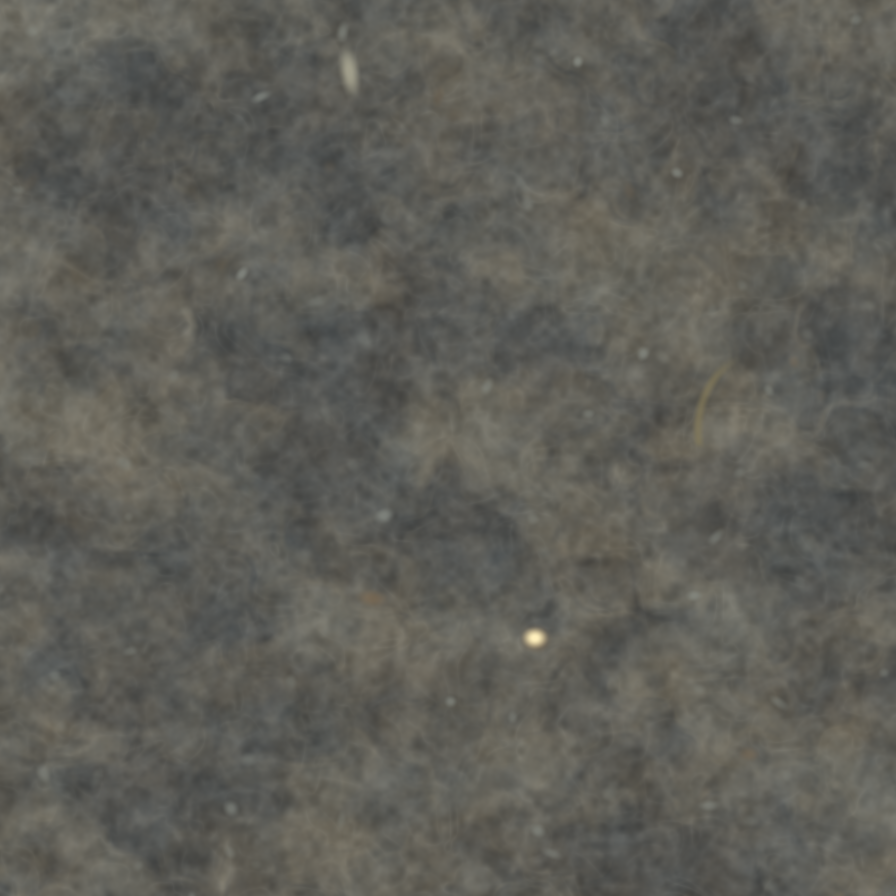
Reproduce this texture procedurally as a three.js fragment shader.

```glsl
// Draws weathered grey-olive stone with soft tan stains, fibrous grain, pale specks and one glint.
varying vec2 vUv;

const vec3 STONE = vec3(0.374, 0.371, 0.346);
const vec3 STAIN_SHIFT = vec3(0.031, 0.027, 0.018);
const vec3 GRAIN_SHIFT = vec3(0.041, 0.041, 0.039);
const vec3 COOL_SHIFT = vec3(-0.004, 0.000, 0.004);
const vec3 PALE_SPECK = vec3(0.55, 0.57, 0.54);
const vec3 FLAKE = vec3(0.66, 0.65, 0.57);
const vec3 STRAW = vec3(0.52, 0.48, 0.35);
const vec3 RUST = vec3(0.48, 0.41, 0.32);
const vec3 GLINT = vec3(1.0, 0.94, 0.74);

float hash(vec2 p) {
  vec3 q = fract(vec3(p.xyx) * 0.1031);
  q += dot(q, q.yzx + 33.33);
  return fract((q.x + q.y) * q.z);
}

vec2 hash2(vec2 p) {
  return vec2(hash(p), hash(p + 57.3));
}

float noise(vec2 p) {
  vec2 cell = floor(p);
  vec2 f = fract(p);
  f = f * f * (3.0 - 2.0 * f);
  float low = mix(hash(cell), hash(cell + vec2(1.0, 0.0)), f.x);
  float high = mix(hash(cell + vec2(0.0, 1.0)), hash(cell + 1.0), f.x);
  return mix(low, high, f.y);
}

mat2 rotation(float angle) {
  float c = cos(angle), s = sin(angle);
  return mat2(c, s, -s, c);
}

// Layered noise, centred on zero with a spread of about one
float layers(vec2 p) {
  float sum = 0.0, weight = 0.5;
  for (int i = 0; i < 4; i++) {
    sum += weight * (noise(p) - 0.5);
    p = rotation(0.65) * p * 2.03 + 17.7;
    weight *= 0.66;
  }
  return sum / 0.13;
}

// Thin bent strands along the ridges of warped noise
float strands(vec2 p, float bend) {
  vec2 warp = vec2(noise(p * 0.4 + 3.1), noise(p * 0.4 + 41.9)) - 0.5;
  float n = noise(p + bend * warp);
  return 0.62 - abs(2.0 * n - 1.0);
}

// Soft oval: one at the centre, zero beyond its radii
float oval(vec2 p, vec2 centre, vec2 radii, float angle) {
  vec2 d = rotation(angle) * (p - centre) / radii;
  return 1.0 - smoothstep(0.1, 1.0, length(d));
}

// Cellular scatter of turned specks; chance is the share of filled cells
float specks(vec2 p, float chance, float size) {
  vec2 home = floor(p);
  float cover = 0.0;
  for (int y = -1; y <= 1; y++) {
    for (int x = -1; x <= 1; x++) {
      vec2 cell = home + vec2(float(x), float(y));
      float filled = step(hash(cell + 9.2), chance);
      vec2 radii = size * mix(vec2(0.6), vec2(1.0, 1.4), hash2(cell + 71.0));
      float spot = oval(p, cell + hash2(cell), radii, 3.0 * hash(cell + 23.0));
      float strength = hash(cell + 5.0);
      cover = max(cover, filled * spot * (0.2 + 0.8 * strength * strength));
    }
  }
  return cover;
}

// Arc of a circle, fading at its lower and upper ends
float arcFibre(vec2 p, vec2 centre, float radius, vec2 ends, float width) {
  float line = 1.0 - smoothstep(0.0, width, abs(length(p - centre) - radius));
  float span = smoothstep(ends.x, ends.x + 0.01, p.y)
    * (1.0 - smoothstep(ends.y - 0.03, ends.y, p.y));
  return line * span * step(p.x, centre.x);
}

void main() {
  vec2 uv = vUv;

  // Broad stains with ragged edges, strongest in the middle, lower right and left
  vec2 drift = vec2(noise(uv * 30.0), noise(uv * 30.0 + 31.0)) - 0.5;
  vec2 ragged = uv + 0.05 * drift;
  float stain = 0.9 * layers(uv * vec2(9.0, 10.5) + 0.6 * drift + 4.6) - 0.2;
  stain += 1.7 * oval(ragged, vec2(0.53, 0.52), vec2(0.15, 0.09), 0.2);
  stain += 1.1 * oval(ragged, vec2(0.85, 0.22), vec2(0.30, 0.26), 0.4);
  stain += 1.1 * oval(ragged, vec2(0.08, 0.52), vec2(0.28, 0.17), 0.2);
  vec3 colour = STONE + STAIN_SHIFT * clamp(stain, -1.5, 1.9);

  // Fine fibrous grain and faint cool tints
  float grain = 0.85 * strands(uv * 36.0, 2.2) + 0.8 * strands(uv * 66.0 + 13.0, 2.2)
    + 1.3 * (noise(uv * 105.0) - 0.5) + 0.35 * layers(uv * 24.0 + 8.0);
  colour += GRAIN_SHIFT * (grain - 0.50);
  colour += COOL_SHIFT * layers(uv * 16.0 + 60.0);

  // Scattered pale and rusty specks
  colour = mix(colour, PALE_SPECK, 0.7 * specks(uv * 18.0, 0.25, 0.20));
  colour = mix(colour, RUST, 0.5 * specks(uv * 10.0 + 40.0, 0.10, 0.13));

  // Single flakes, a straw fibre and the bright glint
  colour = mix(colour, FLAKE, 0.9 * oval(uv, vec2(0.390, 0.920), vec2(0.014, 0.036), -0.15));
  colour = mix(colour, RUST, 0.7 * oval(uv, vec2(0.415, 0.332), vec2(0.021, 0.012), 0.1));
  colour = mix(colour, STRAW, 0.65 * arcFibre(uv, vec2(0.878, 0.520), 0.099, vec2(0.498, 0.605), 0.008));
  colour = mix(colour, RUST, oval(uv, vec2(0.598, 0.287), vec2(0.021, 0.019), 0.0));
  colour = mix(colour, GLINT, oval(uv, vec2(0.597, 0.288), vec2(0.017, 0.014), 0.0));

  gl_FragColor = vec4(colour, 1.0);
}
```
